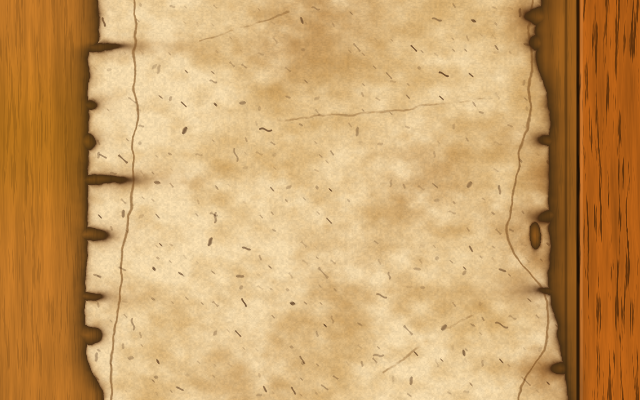
Reproduce this texture procedurally as a Shadertoy shader.

```glsl
// A sheet of old parchment with torn, scorched sides lying on wooden boards.
// The outline is two soft curves bitten by ellipses; layered value noise gives
// the wood grain, stains and creases, and a jittered grid scatters the fibres.
#define PAPER_LIGHT vec3(0.955, 0.850, 0.665)
#define PAPER_DARK  vec3(0.800, 0.630, 0.375)
#define STAIN_COLOR vec3(0.620, 0.410, 0.190)
#define BURN_COLOR  vec3(0.250, 0.130, 0.050)
#define WOOD_LEFT   vec3(0.740, 0.460, 0.160)
#define WOOD_RIGHT  vec3(0.700, 0.370, 0.090)
#define SHADOW      vec3(0.230, 0.160, 0.075)
#define EDGE_WOBBLE 0.016
#define GRAIN       0.110
#define SEAM_X      1.445

float hash(vec2 p) {
    return fract(sin(dot(p, vec2(127.1, 311.7))) * 43758.5453);
}

float noise(vec2 p) {
    vec2 i = floor(p), f = fract(p);
    f = f * f * (3.0 - 2.0 * f);
    return mix(mix(hash(i), hash(i + vec2(1, 0)), f.x),
               mix(hash(i + vec2(0, 1)), hash(i + vec2(1, 1)), f.x), f.y);
}

float fbm(vec2 p) {
    float sum = 0.0, amp = 0.5;
    for (int i = 0; i < 5; i++) {
        sum += amp * noise(p);
        p = mat2(1.6, 1.2, -1.2, 1.6) * p + 7.3;
        amp *= 0.5;
    }
    return sum / 0.97;
}

float segment(vec2 p, vec2 a, vec2 b) {
    vec2 ab = b - a;
    return length(p - a - ab * clamp(dot(p - a, ab) / dot(ab, ab), 0.0, 1.0));
}

// Thin stroke of half width w that never gets thinner than a pixel
float stroke(float d, float w) {
    return 1.0 - smoothstep(0.3 * w, w + 1.0 / iResolution.y, abs(d));
}

// Tears: centre x, y and radii
const vec4 TEARS_LEFT[7] = vec4[7](
    vec4(0.215, 0.881, 0.082, 0.010), vec4(0.215, 0.740, 0.025, 0.010),
    vec4(0.215, 0.645, 0.026, 0.020), vec4(0.220, 0.551, 0.096, 0.012),
    vec4(0.218, 0.412, 0.050, 0.016), vec4(0.212, 0.260, 0.044, 0.011),
    vec4(0.212, 0.163, 0.044, 0.023));
const vec4 TEARS_RIGHT[7] = vec4[7](
    vec4(1.350, 0.960, 0.034, 0.022), vec4(1.345, 0.895, 0.022, 0.018),
    vec4(1.375, 0.650, 0.032, 0.013), vec4(1.378, 0.458, 0.036, 0.014),
    vec4(1.336, 0.410, 0.013, 0.036), vec4(1.385, 0.273, 0.036, 0.009),
    vec4(1.405, 0.080, 0.028, 0.014));
// Stains: centre x, y, radius and strength
const vec4 STAINS[9] = vec4[9](
    vec4(0.80, 0.97, 0.16, 0.40), vec4(0.70, 0.87, 0.07, 0.22),
    vec4(1.05, 0.55, 0.12, 0.34), vec4(0.86, 0.30, 0.17, 0.20),
    vec4(1.34, 0.39, 0.08, 0.65), vec4(1.36, 0.56, 0.05, 0.45),
    vec4(1.38, 0.08, 0.07, 0.75), vec4(1.33, 0.96, 0.05, 0.50),
    vec4(0.62, 0.06, 0.16, 0.22));

float bite(vec2 p, vec4 e) {
    return (length((p - e.xy) / e.zw) - 1.0) * e.w;
}

// Positive on the sheet, negative on the boards
float sheetDistance(vec2 p) {
    p += EDGE_WOBBLE * (vec2(fbm(p * 26.0), fbm(p * 26.0 + 40.0)) - 0.5);
    float left = 0.220 + 0.026 * smoothstep(0.87, 0.90, p.y) - 0.006 * smoothstep(0.5, 0.2, p.y)
               + 0.044 * (1.0 - smoothstep(0.0, 0.12, p.y));
    float right = 1.374 - 0.036 * smoothstep(0.70, 0.90, p.y) + 0.014 * smoothstep(0.93, 1.0, p.y)
                + 0.046 * (1.0 - smoothstep(0.0, 0.32, p.y));
    float d = min(p.x - left, right - p.x);
    for (int i = 0; i < 7; i++)
        d = min(d, min(bite(p, TEARS_LEFT[i]), bite(p, TEARS_RIGHT[i])));
    return d;
}

vec3 boards(vec2 p) {
    float onRight = step(1.0, p.x);
    float bend = 0.03 * fbm(p * vec2(3.0, 2.0));
    float broad = fbm(vec2((p.x + bend) * 45.0, p.y * 2.5));
    float pores = fbm(vec2((p.x + bend) * 190.0, p.y * 9.0));
    vec3 col = mix(WOOD_LEFT, WOOD_RIGHT, onRight);
    col = mix(col, vec3(0.64, 0.41, 0.08), 0.6 * (1.0 - onRight) * exp(-pow((p.y - 0.66) / 0.2, 2.0)));
    col *= 0.72 + 0.32 * broad + 0.28 * pores;
    col *= 1.0 - (0.18 + 0.3 * onRight) * smoothstep(0.55, 0.75, pores);
    // Narrow moulding with a seam beside the right board
    float strip = onRight * (1.0 - smoothstep(SEAM_X - 0.004, SEAM_X, p.x));
    col = mix(col, vec3(0.57, 0.36, 0.12) * (0.75 + 0.5 * broad), 0.8 * strip);
    col *= 1.0 - 0.75 * stroke(p.x - SEAM_X, 0.004) - 0.3 * stroke(p.x - SEAM_X + 0.03, 0.003);
    return col + 0.10 * stroke(p.x - SEAM_X - 0.009, 0.003);
}

// Short fibres and dark specks, one candidate per cell
float fibres(vec2 p, float size, float keep) {
    vec2 cell = floor(p / size), f = fract(p / size) - 0.5;
    float turn = 6.283 * hash(cell + 3.1), pick = hash(cell + 9.7);
    vec2 dir = vec2(cos(turn), sin(turn)) * 0.22 * pow(hash(cell + 5.3), 2.0);
    f -= 0.4 * (vec2(hash(cell), hash(cell + 1.7)) - 0.5);
    f += 0.04 * sin(f.yx * 14.0);
    return step(pick, keep) * stroke(segment(f, -dir, dir) * size, 0.0018) * (0.3 + 0.7 * hash(cell + 2.9));
}

vec3 parchment(vec2 p, float d) {
    float cloud = fbm(p * 5.0 + 2.0), mottle = fbm(p * vec2(20.0, 26.0));
    float fine = noise(p * 170.0) + noise(p * 310.0) - 1.0;
    float tone = 0.35 + 1.1 * (cloud - 0.5) + 0.9 * (mottle - 0.5) - 0.3 * exp(-abs(p.x - 0.27) / 0.06);
    vec3 col = mix(PAPER_LIGHT, PAPER_DARK, clamp(tone, 0.0, 1.0));
    for (int i = 0; i < 9; i++) {
        float r = length(p - STAINS[i].xy) / STAINS[i].z;
        col = mix(col, STAIN_COLOR, STAINS[i].w * exp(-r * r) * smoothstep(0.15, 0.75, 0.5 * (cloud + mottle)));
    }
    // Long creases down both sides and faint ones across
    vec2 w = p + 0.028 * (vec2(fbm(p * 14.0 + 5.0), fbm(p * 14.0 + 60.0)) - 0.5);
    float leftX = 0.286 + 0.052 * smoothstep(0.15, 0.62, p.y) - 0.008 * smoothstep(0.8, 1.0, p.y);
    float rightX = 1.325 - 0.050 * (1.0 - smoothstep(0.45, 0.75, p.y))
                 + 0.090 * (1.0 - smoothstep(0.24, 0.40, p.y)) - 0.070 * (1.0 - smoothstep(0.0, 0.15, p.y));
    float sides = max(stroke(w.x - leftX, 0.0022), stroke(w.x - rightX, 0.0022));
    float across = max(stroke(segment(w, vec2(0.70, 0.70), vec2(1.23, 0.752)), 0.0018),
                       stroke(segment(w, vec2(0.95, 0.07), vec2(1.17, 0.214)), 0.0018));
    across = max(across, stroke(segment(w, vec2(0.50, 0.90), vec2(0.72, 0.97)), 0.0015));
    col = mix(col, STAIN_COLOR * 0.8, 0.65 * sides + 0.38 * across * smoothstep(0.3, 0.6, mottle));
    col = mix(col, BURN_COLOR, 0.7 * fibres(p, 0.071, 0.38) + 0.3 * fibres(p + 0.37, 0.037, 0.3));
    col *= 1.0 + GRAIN * fine * 0.6;
    // Scorched rim, wider on the right
    float reach = mix(0.005, 0.009, step(1.0, p.x)) * (0.4 + 1.2 * mottle);
    col = mix(col, STAIN_COLOR, 0.55 * exp(-max(d, 0.0) / (2.5 * reach)));
    return mix(col, BURN_COLOR, 0.85 * exp(-max(d, 0.0) / (0.6 * reach)));
}

void mainImage(out vec4 fragColor, in vec2 fragCoord) {
    vec2 p = fragCoord / iResolution.y;
    float px = 1.0 / iResolution.y;
    float d = sheetDistance(p);
    vec3 wood = mix(boards(p), SHADOW, 0.88 * exp(-max(-d, 0.0) / 0.026));
    vec3 col = mix(wood, parchment(p, d), smoothstep(-px, px, d));
    fragColor = vec4(clamp(col, 0.0, 1.0), 1.0);
}
```
